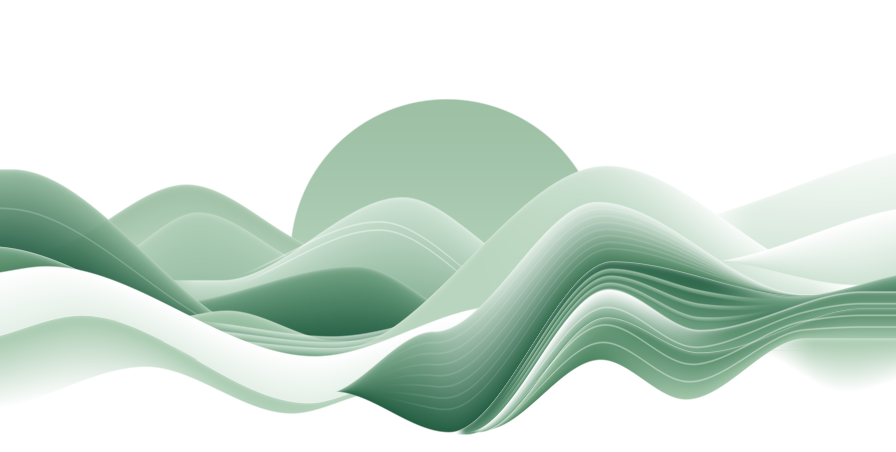
Write a WebGL 1 fragment shader that draws this background.

```glsl
precision highp float;
// Layered translucent green waves rolling in front of a pale green sun on white.
uniform vec2 u_resolution;

#define GRID vec2(768.0, 387.0)
#define SUN_CENTER vec2(383.0, 219.0)
#define SUN_RADIUS 134.0
#define RIM_STRENGTH 0.4
#define RIM_WIDTH 2.0
#define STRAND_ALPHA 0.4

const vec3 WHITE = vec3(1.0);
const vec3 PALE = vec3(0.81, 0.89, 0.83);
const vec3 MIST = vec3(0.64, 0.78, 0.67);
const vec3 SAGE = vec3(0.45, 0.64, 0.52);
const vec3 PINE = vec3(0.30, 0.52, 0.38);
const vec3 FOREST = vec3(0.14, 0.37, 0.26);

vec2 p;      // position in grid units, y pointing down
float px;    // size of one pixel in grid units
vec3 color;  // painted so far

// Smooth curve through four crests and troughs
float ridge(vec4 xs, vec4 ys) {
  vec3 s = smoothstep(xs.xyz, xs.yzw, vec3(p.x));
  return ys.x + dot(ys.yzw - ys.xyz, s);
}

float below(float edge) {
  return smoothstep(-px, px, p.y - edge);
}

// Gradient band between two curves with a bright upper rim
void ribbon(float top, float bottom, vec3 upper, vec3 lower, float alpha) {
  float depth = p.y - top;
  float t = clamp(depth / max(bottom - top, 1.0), 0.0, 1.0);
  vec3 tint = mix(upper, lower, t);
  tint = mix(tint, WHITE, RIM_STRENGTH * exp(-max(depth, 0.0) / RIM_WIDTH));
  color = mix(color, tint, alpha * below(top) * (1.0 - below(bottom)));
}

void strand(float y, float alpha) {
  color = mix(color, WHITE, alpha * (1.0 - smoothstep(0.0, 0.6 + px, abs(p.y - y))));
}

float span(float a, float b, float fade) {
  return smoothstep(a, a + fade, p.x) * (1.0 - smoothstep(b - fade, b, p.x));
}

void main() {
  p = gl_FragCoord.xy / u_resolution * GRID;
  p.y = GRID.y - p.y;
  px = GRID.y / u_resolution.y;
  color = WHITE;

  // Sun
  float disc = 1.0 - smoothstep(-px, px, length(p - SUN_CENTER) - SUN_RADIUS);
  vec3 sunTint = mix(MIST * 0.97, mix(MIST, PALE, 0.25), smoothstep(90.0, 230.0, p.y));
  color = mix(color, sunTint, disc * (1.0 - smoothstep(215.0, 235.0, p.y)));

  // Distant slope and white fold on the right
  float toRight = smoothstep(600.0, 768.0, p.x);
  float slope = ridge(vec4(540, 830, 900, 999), vec4(195, 122, 122, 122));
  ribbon(slope, 240.0, mix(PALE, WHITE, 0.4 + 0.4 * toRight), PALE, span(590.0, 999.0, 60.0));

  // Hills in the middle distance
  float hill = ridge(vec4(30, 160, 290, 400), vec4(215, 158, 216, 216));
  ribbon(hill, 262.0, MIST * 0.97, PALE, span(30.0, 330.0, 50.0));
  float innerHill = ridge(vec4(80, 170, 280, 400), vec4(228, 182, 230, 230));
  ribbon(innerHill, 275.0, mix(MIST, PALE, 0.4), SAGE, 0.7 * span(80.0, 330.0, 40.0));
  float center = ridge(vec4(190, 345, 470, 500), vec4(240, 169, 235, 235));
  ribbon(center, 290.0, PALE, SAGE, span(130.0, 460.0, 40.0));
  for (int i = 0; i < 2; i++) {
    float k = float(i);
    strand(ridge(vec4(170, 325, 470, 500), vec4(243, 190, 270, 270) + 7.0 * k),
           STRAND_ALPHA * span(200.0, 420.0, 40.0));
  }
  float darkHill = ridge(vec4(140, 305, 425, 500), vec4(260, 228, 283, 283));
  ribbon(darkHill, 292.0, SAGE, FOREST, span(130.0, 430.0, 30.0));

  // Left shoulder
  float shoulder = ridge(vec4(10, 240, 300, 400), vec4(145, 290, 300, 300));
  float fold = ridge(vec4(-10, 230, 300, 400), vec4(211, 295, 300, 300));
  ribbon(shoulder, fold, mix(SAGE, MIST, 0.6), FOREST, 0.92);
  strand(mix(shoulder, fold, 0.5), 0.2);
  float sheetTop = ridge(vec4(-20, 40, 270, 430), vec4(235, 228, 305, 262));
  ribbon(fold, sheetTop + 2.0, SAGE, PINE, 1.0);

  // Low mound and strands in the valley
  float mound = ridge(vec4(130, 195, 290, 400), vec4(275, 266, 292, 288));
  ribbon(mound, 308.0, MIST, SAGE, span(140.0, 420.0, 25.0));
  for (int i = 0; i < 3; i++) {
    float k = float(i);
    float y = ridge(vec4(150, 285, 430, 500), vec4(274.0 + 7.0 * k, 288.0 + 5.0 * k, 262, 262));
    ribbon(y, y + 7.0, PALE, SAGE, 0.8 * span(165.0, 430.0, 35.0));
  }

  // Outer crest of the great wave
  float outer = ridge(vec4(285, 520, 730, 800), vec4(300, 142, 240, 240));
  float inner = ridge(vec4(275, 372, 512, 690), vec4(338, 284, 173, 252));
  float fade = smoothstep(400.0, 640.0, p.x);
  ribbon(outer, inner + 3.0, mix(mix(MIST, PALE, 0.5), WHITE, 0.9 * fade),
         mix(MIST, PALE, 0.5 + 0.5 * fade), span(290.0, 740.0, 50.0));
  float wingTop = ridge(vec4(590, 800, 850, 900), vec4(226, 176, 176, 176));
  float wingBottom = ridge(vec4(600, 735, 800, 900), vec4(222, 244, 230, 230));
  ribbon(wingTop, wingBottom, WHITE, PALE, 1.0);

  // White sheet on the left with its shadow skirt
  float sheetBottom = ridge(vec4(-30, 70, 265, 330), vec4(292, 270, 345, 330));
  float skirt = ridge(vec4(-20, 125, 250, 330), vec4(352, 314, 354, 335));
  ribbon(sheetBottom, skirt, MIST, mix(WHITE, mix(MIST, PALE, 0.4),
         smoothstep(0.0, 230.0, p.x)), span(-50.0, 335.0, 25.0));
  ribbon(sheetTop, sheetBottom, WHITE, mix(PALE, WHITE, 0.45), span(-50.0, 440.0, 40.0));

  // Body of the great wave
  float belly = ridge(vec4(285, 385, 525, 690), vec4(335, 370, 224, 254));
  ribbon(inner, belly, mix(SAGE, mix(PALE, WHITE, 0.4), smoothstep(300.0, 470.0, p.x)),
         mix(FOREST, PINE, smoothstep(400.0, 560.0, p.x)), span(275.0, 720.0, 10.0));
  for (int i = 1; i < 8; i++) {
    strand(mix(inner, belly, float(i) / 9.0), 0.12 * span(320.0, 680.0, 60.0));
  }

  // Dark hollow with light strands
  float crest = ridge(vec4(400, 522, 600, 740), vec4(370, 248, 283, 250));
  float middle = ridge(vec4(410, 520, 600, 740), vec4(370, 272, 302, 264));
  float base = ridge(vec4(415, 515, 588, 690), vec4(368, 308, 342, 290));
  ribbon(belly, crest + 2.0, FOREST, SAGE, span(390.0, 720.0, 10.0));
  for (int i = 1; i < 4; i++) {
    float y = mix(belly, crest, float(i) / 4.0);
    ribbon(y, y + 4.0, MIST, PINE, 0.75 * span(420.0, 700.0, 40.0));
  }

  // Lower right folds
  float tail = ridge(vec4(590, 680, 800, 900), vec4(236, 254, 232, 232));
  float hem = ridge(vec4(640, 725, 810, 900), vec4(300, 336, 316, 316));
  ribbon(base, hem, MIST, WHITE, span(645.0, 999.0, 55.0));
  ribbon(tail, middle, SAGE, FOREST, span(600.0, 999.0, 70.0));
  ribbon(crest, middle, mix(WHITE, PINE, smoothstep(530.0, 640.0, p.x)), SAGE,
         span(400.0, 999.0, 15.0));
  ribbon(middle, base, mix(MIST, PINE, smoothstep(460.0, 560.0, p.x)),
         mix(PINE, MIST, smoothstep(500.0, 590.0, p.x)), span(405.0, 999.0, 15.0));
  for (int i = 0; i < 4; i++) {
    strand(mix(crest, base, float(i) / 4.0), STRAND_ALPHA * span(430.0, 900.0, 50.0));
  }

  gl_FragColor = vec4(color, 1.0);
}
```
